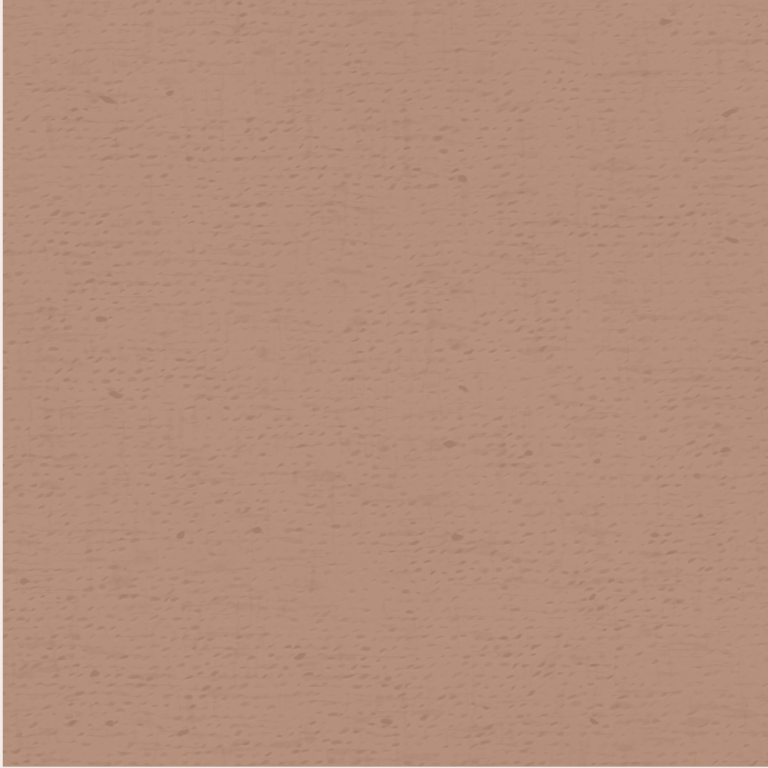
This texture is drawn by a WebGL 2 fragment shader. Its source:

```glsl
#version 300 es
precision highp float;

uniform vec2 u_resolution;
out vec4 fragColor;

float hash(vec2 p) {
    return fract(sin(dot(p, vec2(127.1, 311.7))) * 43758.5453);
}

float noise(vec2 p) {
    vec2 cell = floor(p), f = fract(p);
    f = f * f * (3.0 - 2.0 * f);
    return mix(mix(hash(cell), hash(cell + vec2(1, 0)), f.x),
               mix(hash(cell + vec2(0, 1)), hash(cell + vec2(1, 1)), f.x), f.y);
}

float fbm(vec2 p) {
    float sum = 0.0, amplitude = 0.5;
    for (int i = 0; i < 4; i++) {
        sum += amplitude * noise(p);
        p = p * 2.03 + 17.3;
        amplitude *= 0.5;
    }
    return sum;
}

// Small slanted hollows between the threads, in staggered rows
float weaveDents(vec2 uv) {
    vec2 grid = vec2(58.0, 80.0);
    vec2 p = uv * grid;
    float row = floor(p.y), depth = 0.0;
    for (int j = -1; j <= 1; j++) {
        float y = row + float(j);
        float shift = 0.5 * mod(y, 2.0) + 0.3 * hash(vec2(y, 4.7));
        float column = floor(p.x - shift);
        for (int i = -1; i <= 1; i++) {
            vec2 id = vec2(column + float(i), y);
            vec2 jitter = vec2(hash(id + 3.1), hash(id + 8.4)) - 0.5;
            vec2 d = p - id - vec2(shift + 0.5, 0.5) - jitter * vec2(0.45, 0.4);
            d.y -= d.x * (0.1 + 0.5 * hash(id + 5.9));
            float size = 0.65 + 0.6 * hash(id + 12.6);
            float r = length(d / (vec2(0.36, 0.23) * size));
            float strength = 0.15 + 0.85 * pow(hash(id + 21.2), 1.3);
            depth = max(depth, strength * (1.0 - smoothstep(0.3, 1.25, r)));
        }
    }
    return depth;
}

// Rare thick knots in the yarn
float slubs(vec2 uv) {
    vec2 p = uv * 11.0;
    vec2 id = floor(p);
    vec2 d = fract(p) - 0.3 - 0.4 * vec2(hash(id + 31.0), hash(id + 47.0));
    d.y -= d.x * (hash(id + 53.0) - 0.4);
    d += 0.05 * (vec2(noise(uv * 130.0), noise(uv * 130.0 + 9.0)) - 0.5);
    float width = mix(0.07, 0.17, pow(hash(id + 67.0), 3.0));
    float r = length(d / vec2(width, 0.055));
    return step(0.78, hash(id + 71.0)) * (1.0 - smoothstep(0.5, 1.1, r));
}

void main() {
    vec2 uv = gl_FragCoord.xy / u_resolution;
    float pixel = 1.0 / min(u_resolution.x, u_resolution.y);

    // Uneven tension bends the threads
    vec2 bend = vec2(fbm(uv * 14.0), fbm(uv * 14.0 + 40.0)) - 0.5;
    vec2 ripple = vec2(noise(uv * 150.0), noise(uv * 150.0 + 23.0)) - 0.5;
    vec2 cloth = uv + bend * vec2(0.016, 0.012) + ripple * vec2(0.004, 0.0025);

    float patches = smoothstep(0.25, 0.7, fbm(uv * vec2(9.0, 14.0) + 5.0));
    float dents = weaveDents(cloth) * mix(0.5, 1.0, patches);
    float litRims = weaveDents(cloth + vec2(0.001, 0.004));

    // Broken creases along the weft, fainter ones along the warp
    float weft = smoothstep(0.62, 0.9, noise(cloth * vec2(32.0, 240.0)));
    float warp = smoothstep(0.65, 0.95, noise(cloth * vec2(200.0, 24.0) + 60.0));
    float grain = fbm(uv * 210.0) - 0.47;

    float shade = 0.8 * dents + 0.22 * weft + 0.12 * warp + 0.3 * grain;
    shade = max(shade, 0.85 * slubs(uv));
    vec3 color = mix(vec3(0.712, 0.566, 0.486), vec3(0.622, 0.490, 0.412), shade);
    color += 0.010 * litRims * (1.0 - dents);
    color += 0.014 * (fbm(uv * 4.0 + 80.0) - 0.5);

    // Pale margin at the left and bottom edges
    float inside = smoothstep(-0.5, 0.5, (uv.x - 0.0035) / pixel)
                 * smoothstep(-0.5, 0.5, (uv.y - 0.0018) / pixel);
    color = mix(vec3(0.95, 0.93, 0.91), color, inside);

    fragColor = vec4(color, 1.0);
}
```
